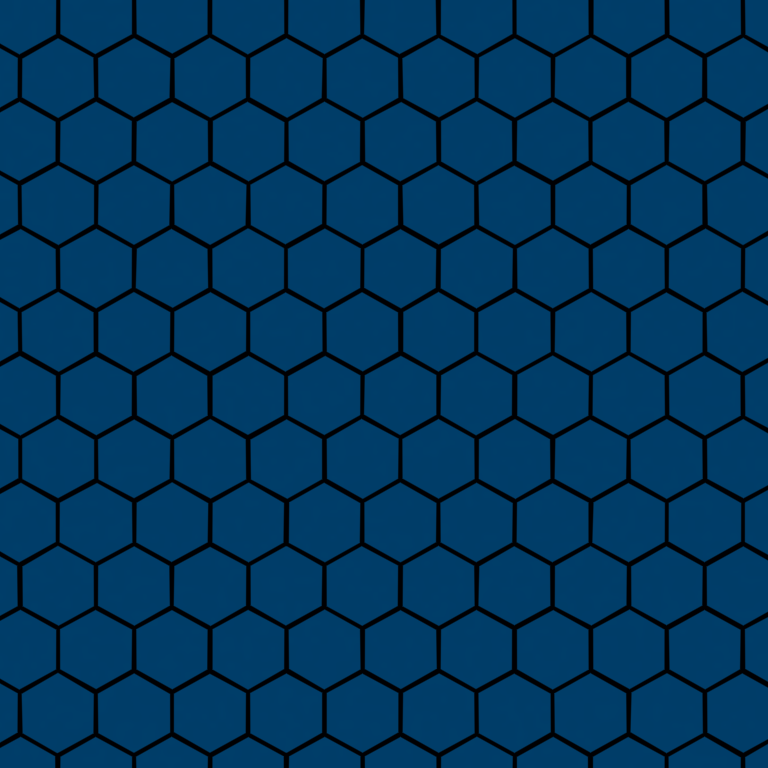
This pattern is drawn by a three.js fragment shader. Its source:

```glsl
varying vec2 vUv;

const vec3 FILL_COLOR = vec3(0.0, 0.24, 0.41);
const vec3 LINE_COLOR = vec3(0.0, 0.0, 0.008);
const vec2 PITCH = vec2(0.0991, 0.0827);      // column and row spacing
const vec2 FIRST_CENTER = vec2(0.0755, 0.0716);
const float HALF_WIDTH_MIN = 0.0024;
const float HALF_WIDTH_MAX = 0.0035;
const float VERTEX_JITTER = 0.0009;
const float SOFTNESS = 0.0012;
const float MOTTLE = 0.02;
const float MOTTLE_SCALE = 90.0;

float hash(vec2 p) {
  return fract(sin(dot(p, vec2(127.1, 311.7))) * 43758.5453);
}

float valueNoise(vec2 p) {
  vec2 i = floor(p);
  vec2 f = fract(p);
  f = f * f * (3.0 - 2.0 * f);
  return mix(mix(hash(i), hash(i + vec2(1.0, 0.0)), f.x),
             mix(hash(i + vec2(0.0, 1.0)), hash(i + 1.0), f.x), f.y);
}

vec2 jitter(vec2 id) {
  return VERTEX_JITTER * (vec2(hash(id), hash(id + 37.3)) - 0.5);
}

// Cells use skewed coordinates: each row shifts by half a column
vec2 cellCenter(vec2 cell) {
  return FIRST_CENTER + PITCH * vec2(cell.x + 0.5 * cell.y, cell.y);
}

vec2 topVertex(vec2 cell) {
  return cellCenter(cell) + vec2(0.0, PITCH.y * 2.0 / 3.0) + jitter(cell + 11.7);
}

vec2 shoulderVertex(vec2 cell) {
  return cellCenter(cell) + vec2(PITCH.x / 2.0, PITCH.y / 3.0) + jitter(cell + 53.1);
}

// Signed distance to a line that tapers between two half widths
float taperedLine(vec2 p, vec2 a, vec2 b, float widthA, float widthB) {
  vec2 ab = b - a;
  float t = clamp(dot(p - a, ab) / dot(ab, ab), 0.0, 1.0);
  return length(p - a - ab * t) - mix(widthA, widthB, t);
}

float edge(vec2 p, vec2 shoulder, vec2 topCell, float seed) {
  vec2 id = topCell + seed;
  float widthA = mix(HALF_WIDTH_MIN, HALF_WIDTH_MAX, hash(id));
  float widthB = mix(HALF_WIDTH_MIN, HALF_WIDTH_MAX, hash(id + 71.9));
  return taperedLine(p, shoulder, topVertex(topCell), widthA, widthB);
}

// Each shoulder joins three top vertices, so every edge is drawn once per cell
float honeycomb(vec2 p) {
  vec2 grid = (p - FIRST_CENTER) / PITCH;
  vec2 nearest = floor(vec2(grid.x - 0.5 * grid.y, grid.y) + 0.5);
  float d = 1.0;
  for (int j = -1; j <= 1; j++) {
    for (int i = -1; i <= 1; i++) {
      vec2 cell = nearest + vec2(float(i), float(j));
      vec2 shoulder = shoulderVertex(cell);
      d = min(d, edge(p, shoulder, cell, 3.1));
      d = min(d, edge(p, shoulder, cell + vec2(1.0, 0.0), 17.3));
      d = min(d, edge(p, shoulder, cell + vec2(1.0, -1.0), 29.7));
    }
  }
  return d;
}

void main() {
  // Faintly mottled fill
  float shade = 1.0 + MOTTLE * (valueNoise(vUv * MOTTLE_SCALE) - 0.5);

  // Dark cell outlines
  float line = 1.0 - smoothstep(-SOFTNESS, SOFTNESS, honeycomb(vUv));
  gl_FragColor = vec4(mix(FILL_COLOR * shade, LINE_COLOR, line), 1.0);
}
```
